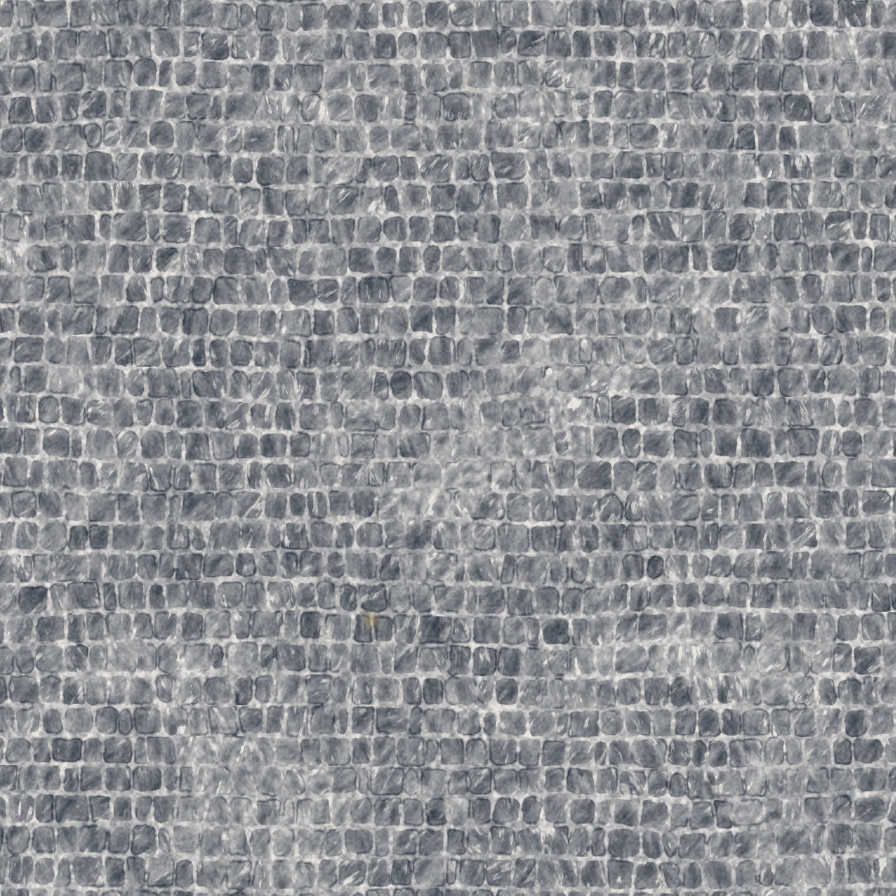
Give the GLSL for this texture, as a Shadertoy shader.

```glsl
// Grey stone setts laid in wavy horizontal courses with pale, gritty mortar.
// Each course is split at jittered, slanted joints; every stone is a roughened
// rounded box with its own tone and cleft grain, under broad patches of dust.

const float ROWS = 29.26;          // courses down the canvas
const float COLUMNS = 37.0;        // average stones across
const float JOINT_X = 0.055;       // half joint widths, in course heights
const float JOINT_Y = 0.075;
const float EDGE_JITTER = 0.52;    // variation of stone widths
const float EDGE_SLANT = 0.16;     // lean of the upright joints
const float COURSE_WAVE = 0.30;    // waviness of the courses
const float ROUGHNESS = 0.15;      // raggedness of stone outlines
const float CORNER = 0.17;         // corner radius
const float STONE_TONE = 0.465;
const float MORTAR_TONE = 0.715;
const vec3 SLATE = vec3(0.38, 0.40, 0.43);
const vec3 CHALK = vec3(0.84, 0.83, 0.82);
const vec3 OCHRE = vec3(0.62, 0.53, 0.36);
const vec2 STAIN_AT = vec2(0.414, 0.308);

float hash(vec2 p) {
    vec3 q = fract(vec3(p.xyx) * 0.1031);
    q += dot(q, q.yzx + 33.33);
    return fract((q.x + q.y) * q.z);
}

float noise(vec2 p) {
    vec2 i = floor(p), f = fract(p);
    f = f * f * (3.0 - 2.0 * f);
    return mix(mix(hash(i), hash(i + vec2(1, 0)), f.x),
               mix(hash(i + vec2(0, 1)), hash(i + vec2(1, 1)), f.x), f.y);
}

float fbm(vec2 p) {
    float sum = 0.0, weight = 0.5;
    for (int i = 0; i < 4; i++) {
        sum += weight * noise(p);
        p = mat2(1.6, 1.2, -1.2, 1.6) * p + 7.3;
        weight *= 0.5;
    }
    return sum / 0.9375;
}

vec2 rotate(vec2 p, float a) {
    return mat2(cos(a), sin(a), -sin(a), cos(a)) * p;
}

// Position of an upright joint, in average stone widths
float jointX(float index, float row, float y) {
    vec2 id = vec2(index, row);
    return index + EDGE_JITTER * (hash(id + 11.7) - 0.5)
         + EDGE_SLANT * (hash(id + 47.2) - 0.5) * 2.0 * (y - 0.5);
}

// Signed distance to the stone around p, in course heights; also gives its id
float stoneDistance(vec2 p, out vec2 id) {
    float row = floor(p.y), y = p.y - row;
    float width = ROWS / COLUMNS;
    float x = p.x / width + hash(vec2(row, 5.3));
    float cell = floor(x);
    if (x < jointX(cell, row, y)) cell -= 1.0;
    else if (x >= jointX(cell + 1.0, row, y)) cell += 1.0;
    id = vec2(cell, row);

    float left = jointX(cell, row, y), right = jointX(cell + 1.0, row, y);
    float low = JOINT_Y * (0.5 + 1.1 * hash(id + 3.1));
    float high = 1.0 - JOINT_Y * (0.5 + 1.1 * hash(id + 8.9));
    vec2 center = vec2((left + right) * 0.5 * width, (low + high) * 0.5);
    vec2 halfSize = vec2((right - left) * 0.5 * width - JOINT_X, (high - low) * 0.5);
    float radius = CORNER * (0.5 + hash(id + 21.4));
    vec2 d = abs(vec2(x * width, y) - center) - halfSize + radius;
    return length(max(d, 0.0)) + min(max(d.x, d.y), 0.0) - radius;
}

void mainImage(out vec4 fragColor, in vec2 fragCoord) {
    vec2 uv = fragCoord / iResolution.xy;
    vec2 p = vec2(uv.x, 1.0 - uv.y) * ROWS;
    float pixel = ROWS / iResolution.y;

    // Courses drift gently up and down
    vec2 q = p;
    q.y += COURSE_WAVE * (noise(p * vec2(0.22, 0.3) + 4.0) - 0.5);
    vec2 id;
    float d = stoneDistance(q, id);
    d += ROUGHNESS * (fbm(p * 3.6 + 19.0) - 0.5);
    float softness = max(0.7 * pixel, 0.035);
    float stone = 1.0 - smoothstep(-softness, softness, d);

    // Cleft stone face: slanted streaks, fine grain and pale chips
    float grain = noise(p * 13.0) - 0.5;
    float angle = 0.5 + 1.6 * hash(id + 31.0);
    vec2 streak = rotate(p, angle) * vec2(1.7, 4.4) + 13.0 * hash(id + 2.0);
    float face = STONE_TONE + 0.10 * (hash(id) - 0.5);
    face += 0.42 * (fbm(streak) - 0.5) + 0.10 * grain;
    float chips = smoothstep(0.60, 0.80, fbm(streak * 1.3 + 40.0));
    face += (0.10 + 0.22 * hash(id + 71.0)) * chips;
    face += 0.05 * smoothstep(-0.22, -0.04, d);

    // Gritty mortar, cleaner in some places than in others
    float mortar = MORTAR_TONE + 0.34 * (fbm(p * 1.1 + 60.0) - 0.5);
    mortar += 0.26 * (noise(p * 6.5 + 90.0) - 0.5) + 0.16 * grain;

    // Broken dark crevices along the rims
    float crevice = exp(-pow((d - 0.01) / 0.05, 2.0));
    crevice *= smoothstep(0.50, 0.75, noise(p * 2.3 + 27.0));

    // Broad dust patches lighten the stones
    float dust = smoothstep(0.52, 0.78, fbm(p * 0.28 + 52.0));
    face += dust * (0.07 + 0.20 * (noise(p * 5.0 + 33.0) - 0.3));
    float tone = mix(mortar, face, stone) - 0.22 * crevice;

    vec3 color = mix(SLATE, CHALK, clamp((tone - 0.40) / 0.43, -0.35, 1.15));
    float stain = exp(-dot(uv - STAIN_AT, uv - STAIN_AT) / 0.00006);
    color = mix(color, OCHRE, 0.6 * stain);
    fragColor = vec4(clamp(color, 0.0, 1.0), 1.0);
}
```
